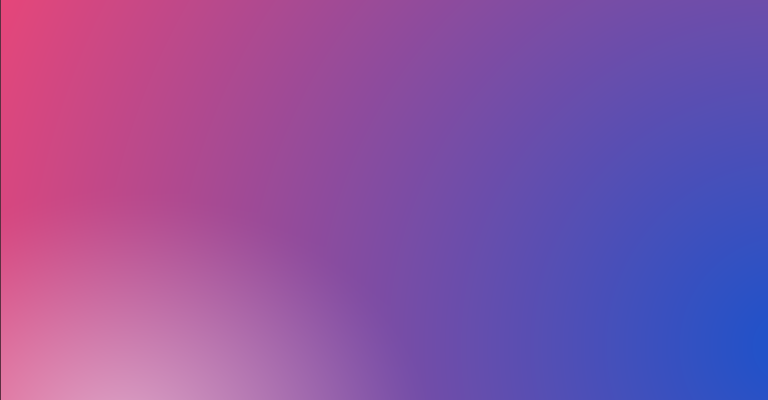
This background is drawn by a WebGL 2 fragment shader. Its source:

```glsl
#version 300 es
precision highp float;
// Soft gradient: blue at lower right, rose at left, with a pale glow at lower left.

uniform vec2 u_resolution;
out vec4 fragColor;

const vec3 BLUE = vec3(0.135, 0.32, 0.785);
const vec3 ROSE = vec3(0.905, 0.275, 0.475);
const vec3 GLOW = vec3(1.0, 0.98, 1.0);
const vec3 BORDER = vec3(0.36, 0.19, 0.26);

// Circular blend between two colours from an inner to an outer radius
vec3 radialBlend(vec2 p, vec2 center, float inner, float outer, vec3 a, vec3 b) {
    float t = clamp((distance(p, center) - inner) / (outer - inner), 0.0, 1.0);
    return mix(a, b, t);
}

// Elliptical falloff: bright at the center, easing to zero at the rim
float ellipseGlow(vec2 p, vec2 center, vec2 radii, float softness) {
    float t = max(1.0 - length((p - center) / radii), 0.0);
    return t * t / (t + softness);
}

// Coverage of a thin strip along the left side
float leftStrip(float x, float width, float pixel) {
    return clamp((width - x) / pixel + 0.5, 0.0, 1.0);
}

void main() {
    // Canvas height is one unit
    vec2 p = gl_FragCoord.xy / u_resolution.y;
    float aspect = u_resolution.x / u_resolution.y;

    // Wide arcs around the lower right
    vec2 blueCenter = vec2(aspect + 0.055, 0.133);
    vec3 color = radialBlend(p, blueCenter, 0.075, 2.166, BLUE, ROSE);

    // Pale light rising from below
    float glow = ellipseGlow(p, vec2(0.30, -0.105), vec2(0.80, 0.64), 0.16);
    color = mix(color, GLOW, 0.62 * glow);

    // Thin dark border at the left
    color = mix(color, BORDER, leftStrip(p.x, 0.0025, 1.0 / u_resolution.y));
    fragColor = vec4(color, 1.0);
}
```
